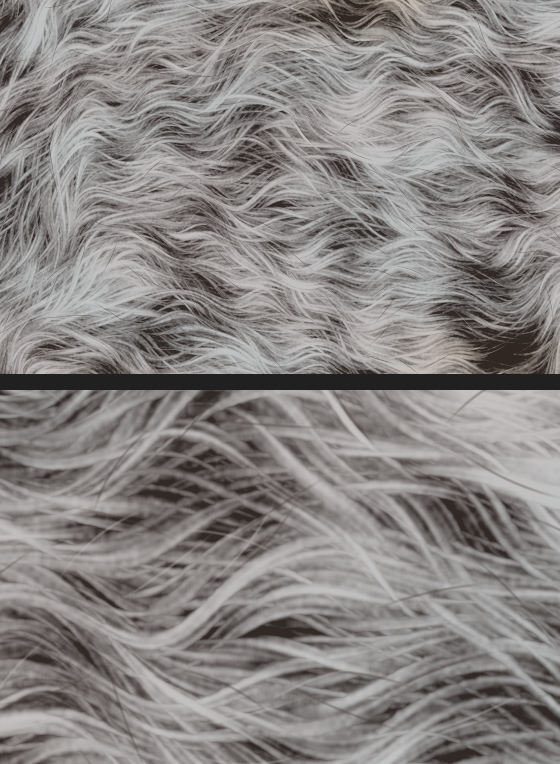
Top, the full canvas; bottom, a detail of the centre.
This texture is drawn by a WebGL 1 fragment shader. Its source:

```glsl
precision highp float;
// Wavy grey animal fur. Layered sines give a combing direction; grain noise
// is averaged along the streamlines of that field to make strands and tufts.
// Two crossing coats are stacked, then hollows and loose hairs are added.
uniform vec2 u_resolution;

float hash(vec2 p) {
  p = fract(p * vec2(0.1031, 0.1137));
  p += dot(p, p.yx + 33.33);
  return fract((p.x + p.y) * p.x * 7.13);
}

float grain(vec2 p) {
  vec2 cell = floor(p), f = fract(p);
  f = f * f * (3.0 - 2.0 * f);
  return mix(mix(hash(cell), hash(cell + vec2(1, 0)), f.x),
             mix(hash(cell + vec2(0, 1)), hash(cell + vec2(1, 1)), f.x), f.y);
}

float hollow(vec2 p, vec2 centre, vec2 size) {
  vec2 d = (p - centre) / size;
  return exp(-dot(d, d));
}

// Curl of the coat, about -1 to 1; positive where hair rises to the right
float curl(vec2 p) {
  float broad = sin(19.0 * p.x + 9.0 * p.y + 2.0 * sin(5.3 * p.y - 2.1 * p.x)
                    + 1.4 * sin(7.0 * p.x + 4.0 * p.y + 1.0));
  float small = sin(29.0 * p.x - 17.0 * p.y + 2.2 * sin(9.0 * p.y + 5.0 * p.x));
  return 0.65 * broad + 0.35 * small;
}

// Combing angle: falls to the right, steep at the left and lower right
float combAngle(vec2 p) {
  float edge = p.x + 0.06 * sin(9.0 * p.y + 1.0);
  float left = 1.0 - smoothstep(0.0, 0.45, edge);
  float corner = smoothstep(1.15, 1.5, p.x) * (1.0 - smoothstep(0.15, 0.55, p.y));
  float rise = hollow(p, vec2(0.5, 0.75), vec2(0.25, 0.22));
  float lean = -0.27 + 0.12 * sin(2.3 * p.x + 3.0 * p.y - 2.6);
  return lean + 1.5 * left + 0.9 * corner + 0.55 * rise + 0.6 * curl(p);
}

// Grain averaged along a streamline: x = hairs, y = locks, z = tufts
vec3 strands(vec2 p, float tilt, float seed) {
  vec3 sum = vec3(0.0);
  float total = 0.0;
  for (int side = 0; side < 2; side++) {
    float stride = side == 0 ? 0.0038 : -0.0038;
    vec2 q = p;
    for (int i = 0; i < 16; i++) {
      float a = combAngle(q) + tilt;
      q += stride * vec2(cos(a), sin(a));
      float w = 1.0 - 0.7 * float(i) / 16.0;
      sum += w * vec3(grain(q * 205.0 + seed), grain(q * 78.0 + seed),
                      grain(q * 16.0 + 7.0));
      total += w;
    }
  }
  return sum / total - 0.5;
}

// Sparse curved single hairs: x = dark cover, y = light cover
vec2 looseHairs(vec2 p) {
  vec2 cover = vec2(0.0);
  for (int j = -1; j <= 1; j++) {
    for (int i = -1; i <= 1; i++) {
      vec2 cell = floor(p * 15.0) + vec2(i, j);
      float r = hash(cell + 41.0), k = hash(cell + 83.0);
      vec2 root = (cell + vec2(r, k)) / 15.0;
      float a = combAngle(root) + 1.5 * (hash(cell + 17.0) - 0.5);
      vec2 q = p - root;
      q = vec2(dot(q, vec2(cos(a), sin(a))), dot(q, vec2(-sin(a), cos(a))));
      float d = abs(q.y - (k - 0.5) * 7.0 * q.x * q.x);
      float line = 1.0 - smoothstep(0.0002, 0.0021, d);
      line *= 1.0 - smoothstep(0.015, 0.06, abs(q.x));
      cover = max(cover, line * (r < 0.5 ? vec2(1, 0) : vec2(0, 1)));
    }
  }
  return cover;
}

void main() {
  vec2 p = gl_FragCoord.xy / u_resolution.y;

  // Two coats combed at slightly different angles, the lighter hair on top
  float cross = 0.12 + 0.3 * grain(p * 9.0 + 50.0);
  vec3 gain = vec3(15.5, 6.8, 3.7);
  float under = dot(strands(p, -cross, 3.0), gain);
  float over = dot(strands(p, cross, 151.0), gain);
  float light = max(under, over) - 0.5;

  // Relief of the curls and the deep hollows
  light += 0.3 * curl(p) + 1.4 * (grain(p * 4.5 + 20.0) - 0.5);
  float brown = hollow(p, vec2(0.98, 0.98), vec2(0.2, 0.08))
              + hollow(p, vec2(1.34, 0.06), vec2(0.2, 0.08));
  float deep = brown + 0.9 * hollow(p, vec2(0.0, 0.55), vec2(0.1, 0.35))
             + 0.7 * hollow(p, vec2(1.48, 0.7), vec2(0.07, 0.12));
  light -= 1.3 * deep;

  // Tone from warm shadow to neutral silver, compressed in the lights
  light = clamp(light, -3.0, 2.6);
  float tone = clamp(0.645 + 0.2 * light - 0.035 * light * light, 0.0, 1.05);
  vec3 color = mix(vec3(0.19, 0.16, 0.15), vec3(0.80, 0.80, 0.80), tone);
  color *= mix(vec3(1.0), vec3(1.01, 0.96, 0.89), min(brown, 1.0));
  color *= 1.0 + vec3(0.01, -0.004, -0.008) * sin(6.0 * p.x + 5.0 * sin(4.0 * p.y));

  vec2 loose = looseHairs(p);
  color = mix(color, vec3(0.29, 0.25, 0.23), 0.35 * loose.x);
  color = mix(color, vec3(0.76, 0.75, 0.74), 0.35 * loose.y);
  gl_FragColor = vec4(color, 1.0);
}
```
